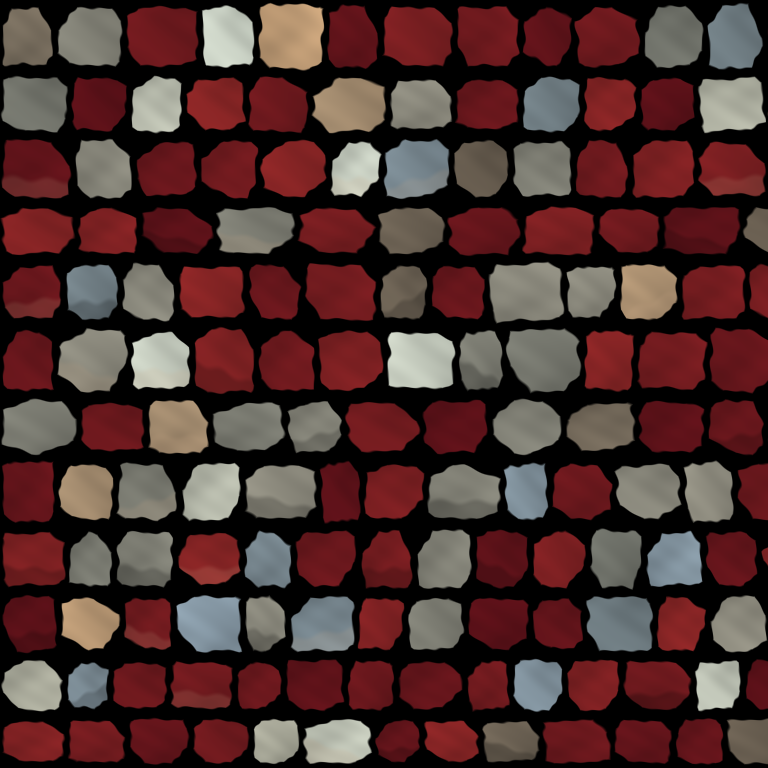
Reproduce this pattern procedurally as a WebGL 2 fragment shader.

```glsl
#version 300 es
precision highp float;
// Rows of rough cut stones, mostly deep red, with grey, pale and tan ones, on black.
// Twelve uneven rows are split at jittered edges; each stone is a box with
// four hashed corner cuts, a wavy rim and soft mottled shading.
uniform vec2 u_resolution;
out vec4 fragColor;

float hash(vec2 p) {
  vec3 q = fract(p.xyx * vec3(0.1031, 0.1030, 0.0973));
  q += dot(q, q.yzx + 33.33);
  return fract((q.x + q.y) * q.z);
}

// Row boundaries, measured down from the top, and stones per row
const float rowEdge[13] = float[13](0.0, 0.095, 0.177, 0.263, 0.338, 0.423, 0.516,
                                    0.596, 0.685, 0.771, 0.854, 0.931, 1.0);
const float rowCount[12] = float[12](12.0, 12.0, 12.0, 10.3, 12.4, 12.0,
                                     11.0, 12.4, 13.0, 13.0, 13.4, 12.6);

// Jittered left edge of stone k in a row
float stoneEdge(float k, float row) {
  float jitter = k < 0.5 ? 0.0 : 0.3 * (hash(vec2(k, row + 40.0)) - 0.5);
  return (k + jitter) / rowCount[int(row)];
}

// Signed distance in stone units, where q spans -1 to 1
float stoneShape(vec2 q, vec2 id) {
  float tilt = 0.16 * (hash(id + 3.7) - 0.5);
  float d = max(abs(q.x + tilt * q.y), abs(q.y - tilt * q.x)) - 1.0;
  for (int i = 0; i < 4; i++) {
    vec2 seed = id + 19.0 * float(i + 1);
    float angle = 1.5708 * (float(i) + 0.5) + 0.75 * (hash(seed) - 0.5);
    float reach = mix(0.88, 1.34, hash(seed + 7.3));
    d = max(d, dot(q, vec2(cos(angle), sin(angle))) - reach);
  }
  float phase = 6.283 * hash(id + 5.1);
  return d + 0.045 * sin(5.0 * q.x + phase) * sin(6.0 * q.y + 2.0 * phase)
           + 0.02 * sin(11.0 * q.x - 9.0 * q.y + phase);
}

vec3 stoneColor(vec2 id) {
  float kind = hash(id + 61.7), tone = hash(id + 83.1);
  if (kind > 0.38 + 0.08 * step(id.y, 5.5) - 0.04)
    return mix(vec3(0.34, 0.06, 0.09), vec3(0.53, 0.145, 0.145), tone);
  if (kind < 0.07) return mix(vec3(0.60, 0.52, 0.42), vec3(0.74, 0.60, 0.45), tone);
  if (kind < 0.11) return mix(vec3(0.38, 0.34, 0.29), vec3(0.47, 0.43, 0.37), tone);
  if (kind < 0.18) return mix(vec3(0.64, 0.64, 0.58), vec3(0.78, 0.81, 0.76), tone);
  if (kind < 0.24) return mix(vec3(0.42, 0.47, 0.49), vec3(0.52, 0.59, 0.64), tone);
  return mix(vec3(0.42, 0.43, 0.40), vec3(0.55, 0.54, 0.49), tone);
}

void main() {
  vec2 uv = gl_FragCoord.xy / u_resolution;
  uv.y = 1.0 - uv.y;

  // Find the row, then the stone within it
  float row = 0.0;
  for (int i = 1; i < 12; i++) row += step(rowEdge[i], uv.y);
  float k = floor(uv.x * rowCount[int(row)]);
  if (uv.x < stoneEdge(k, row)) k -= 1.0;
  else if (uv.x >= stoneEdge(k + 1.0, row)) k += 1.0;
  vec2 id = vec2(k, row);

  // Stone frame, inset from its cell by the dark gap
  vec2 low = vec2(stoneEdge(k, row), rowEdge[int(row)]);
  vec2 high = vec2(stoneEdge(k + 1.0, row), rowEdge[int(row) + 1]);
  vec2 halfSize = 0.5 * (high - low) - vec2(0.0045, 0.0055);
  halfSize.y *= mix(0.86, 1.0, hash(id + 29.3));
  vec2 q = (uv - 0.5 * (low + high)) / halfSize;

  float d = stoneShape(q, id) * min(halfSize.x, halfSize.y);
  float pixel = 1.0 / min(u_resolution.x, u_resolution.y);
  float cover = 1.0 - smoothstep(-pixel, pixel, d);

  // Soft gradient and layered sine mottling
  vec3 color = stoneColor(id);
  float phase = 6.283 * hash(id + 11.9);
  float mottle = sin(3.1 * q.x + 2.0 * sin(2.3 * q.y + phase) + phase)
               + 0.5 * sin(7.0 * q.y - 5.0 * q.x + 3.0 * phase);
  color *= 1.0 + 0.035 * mottle + 0.07 * dot(q, vec2(cos(phase), sin(phase)));

  // Worn lighter or darker facet on some stones
  float slope = hash(id + 97.0) - 0.5;
  float facet = smoothstep(0.25, 0.5, q.y + slope * q.x + 0.08 * sin(6.0 * q.x + phase));
  float wear = hash(id + 71.0);
  color = mix(color, color * 0.85 + vec3(0.12, 0.10, 0.08), facet * step(0.86, wear));
  color *= 1.0 - 0.2 * facet * step(wear, 0.14);

  fragColor = vec4(color * cover, 1.0);
}
```
